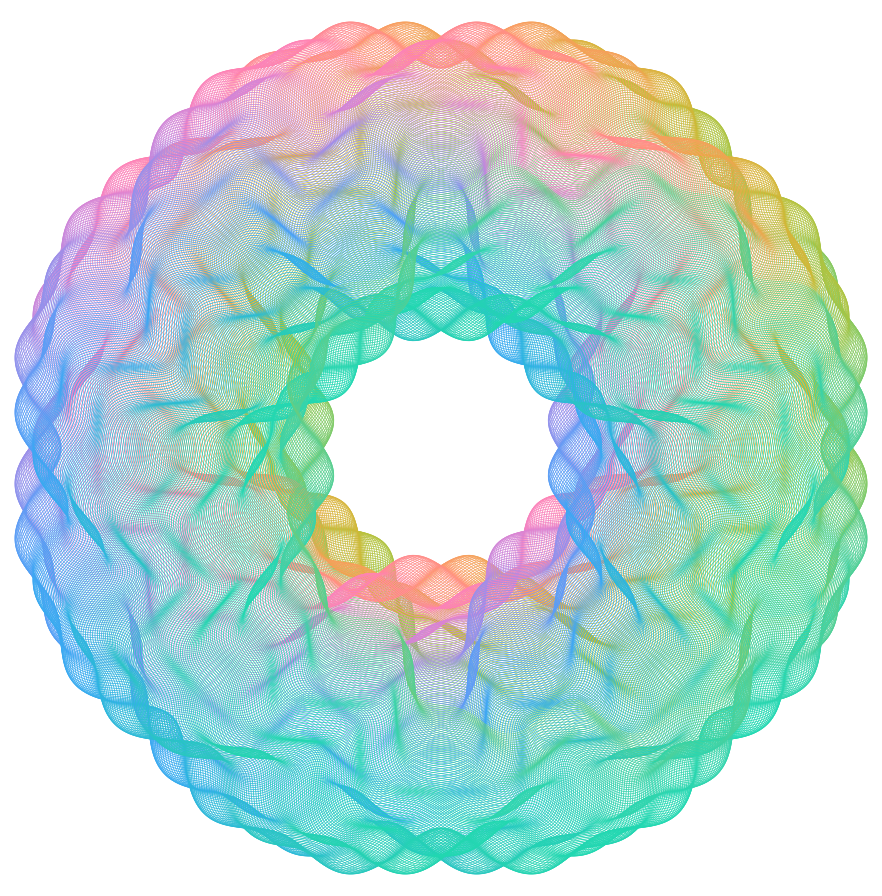
A Shadertoy shader for this pattern:

```glsl
// A rainbow guilloche ring: one scalloped outline swept along a smaller scalloped path.
// Directions are unit complex numbers, so no angles are needed inside the loop.
const float TAU = 6.2831853;
const int GROUPS = 140;          // each group holds three neighbouring curves
const float CURVE_STEP = TAU / (3.0 * float(GROUPS));
// Scalloped rings: radius, depth of sixteen small waves, depth of eight broad waves.
const vec3 OUTLINE = vec3(0.3094, 0.042, 0.059);
const vec3 PATH = vec3(0.155, 0.042, 0.017);
const float LINE_HALF_WIDTH = 0.00043;
const float GROUP_REACH = 0.008; // farthest a group's curves stray from its middle
const float FAR = 1.0;
const vec3 PAPER = vec3(1.0);

vec2 turnBy(vec2 a, vec2 b) {
    return vec2(a.x * b.x - a.y * b.y, a.x * b.y + a.y * b.x);
}

// Scalloped polar radius (x) and its slope along the angle (y).
vec2 scallopedRing(vec3 ring, vec2 dir) {
    vec2 twice = turnBy(dir, dir);
    vec2 fourth = turnBy(twice, twice);
    vec2 eighth = turnBy(fourth, fourth);
    float value = 1.0 - ring.y * (2.0 * eighth.x * eighth.x - 1.0) - ring.z * eighth.x;
    float slope = eighth.y * (32.0 * ring.y * eighth.x + 8.0 * ring.z);
    return ring.x * vec2(value, slope);
}

// Approximate distance from p to a scalloped ring.
float ringDistance(vec2 p, vec3 ring) {
    float r = length(p);
    float reach = ring.x * (ring.y + ring.z) + GROUP_REACH;
    if (abs(r - ring.x) > reach) return FAR;
    vec2 edge = scallopedRing(ring, p / r);
    float slope = edge.y / r;
    return abs(r - edge.x) * inversesqrt(1.0 + slope * slope);
}

// Distance to the outline whose center lies on the path in the given direction.
float curveDistance(vec2 p, vec2 dir) {
    vec2 center = dir * scallopedRing(PATH, dir).x;
    return ringDistance(p - center, OUTLINE);
}

// Smooth hue wheel: green, gold, peach, pink, violet, blue and teal, anticlockwise.
vec3 wheelColor(vec2 dir) {
    vec2 second = turnBy(dir, dir);
    vec2 third = turnBy(second, dir);
    return vec3(0.505, 0.696, 0.650)
        + vec3(-0.048, 0.120, -0.250) * dir.x + vec3(0.450, -0.105, -0.173) * dir.y
        + vec3(-0.070, 0.0, 0.070) * second.x + vec3(-0.030, 0.020, -0.090) * second.y
        + vec3(0.023, -0.015, 0.025) * third.x + vec3(0.024, 0.005, -0.038) * third.y;
}

// Box-filtered coverage of a fine line.
float lineCoverage(float dist, float halfWidth, float pixel) {
    float peak = min(1.0, 2.0 * halfWidth / pixel);
    return clamp((halfWidth + 0.5 * pixel - dist) / pixel, 0.0, peak);
}

vec3 inkCurve(vec3 color, float dist, vec2 dir, float pixel) {
    float ink = lineCoverage(dist, LINE_HALF_WIDTH, pixel);
    if (ink <= 0.0) return color;
    return mix(color, wheelColor(dir), ink);
}

void mainImage(out vec4 fragColor, in vec2 fragCoord) {
    vec2 p = (fragCoord - 0.5 * iResolution.xy) / iResolution.y;
    float pixel = 1.0 / iResolution.y;
    float r = length(p);
    vec3 color = PAPER;

    // Sweep the outline around its path inside the occupied annulus.
    if (r > 0.105 && r < 0.505) {
        vec2 ahead = vec2(cos(CURVE_STEP), sin(CURVE_STEP));
        vec2 behind = vec2(ahead.x, -ahead.y);
        vec2 groupTurn = turnBy(ahead, turnBy(ahead, ahead));
        vec2 dir = ahead;
        for (int i = 0; i < GROUPS; i++) {
            float dist = curveDistance(p, dir);
            if (dist < GROUP_REACH) {
                vec2 before = turnBy(dir, behind);
                vec2 after = turnBy(dir, ahead);
                color = inkCurve(color, curveDistance(p, before), before, pixel);
                color = inkCurve(color, dist, dir, pixel);
                color = inkCurve(color, curveDistance(p, after), after, pixel);
            }
            dir = turnBy(dir, groupTurn);
        }
    }
    fragColor = vec4(color, 1.0);
}
```
